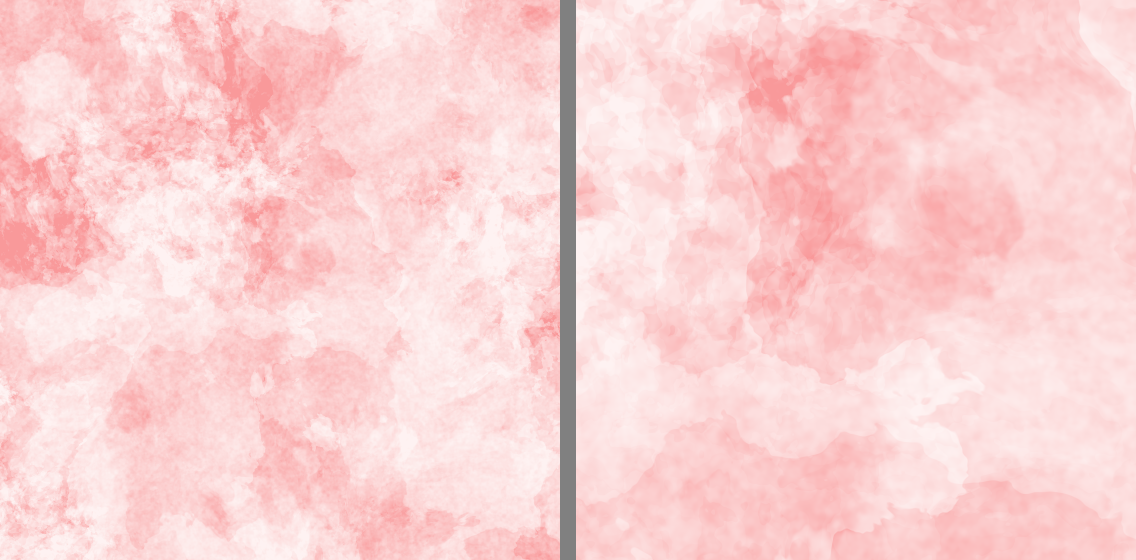
Left: the whole. Right: its middle third, enlarged.
Give the GLSL for this texture, as a WebGL 2 fragment shader.

```glsl
#version 300 es
precision highp float;
// Layered pink watercolour washes with torn edges, flecks, dry brush marks and paper grain.

#define WASH_COUNT 9
#define WASH_SCALE 2.9
#define WASH_GROWTH 1.42
#define WASH_STRENGTH 1.1
#define WASH_FADE 0.88
#define COVER_LEVEL 0.4
#define WARP_AMOUNT 0.025
#define FLECK_STRENGTH 0.6
#define STREAK_STRENGTH 0.5
#define GRAIN_STRENGTH 0.17
#define MEAN_TONE 0.797
#define TONE_SPREAD 0.083

uniform vec2 u_resolution;
out vec4 fragColor;

// Integer hash of a lattice cell, 0 to 1
float hash(vec2 cell) {
    uvec2 q = uvec2(ivec2(cell)) * uvec2(1597334673u, 3812015801u);
    uint n = (q.x ^ q.y) * 1597334673u;
    n = (n ^ (n >> 15)) * 2246822519u;
    n ^= n >> 13;
    return float(n >> 8) / 16777216.0;
}

float valueNoise(vec2 p) {
    vec2 cell = floor(p);
    vec2 f = fract(p);
    f = f * f * f * (f * (f * 6.0 - 15.0) + 10.0);
    float low = mix(hash(cell), hash(cell + vec2(1, 0)), f.x);
    float high = mix(hash(cell + vec2(0, 1)), hash(cell + vec2(1, 1)), f.x);
    return mix(low, high, f.y);
}

// Fractal noise scaled to about zero mean and unit deviation
float fractal(vec2 p, int octaves) {
    const mat2 turn = mat2(0.8, 0.6, -0.6, 0.8);
    float sum = 0.0;
    float amplitude = 0.5;
    for (int i = 0; i < octaves; i++) {
        sum += amplitude * (valueNoise(p) - 0.5);
        p = turn * p * 2.03 + 17.3;
        amplitude *= 0.57;
    }
    return sum / 0.122;
}

vec2 rotate(vec2 p, float angle) {
    float c = cos(angle);
    float s = sin(angle);
    return vec2(c * p.x - s * p.y, s * p.x + c * p.y);
}

// One sheet of pigment: x is its coverage, y is the pooled rim inside its border
vec2 wash(vec2 p, int octaves, float softness) {
    float depth = fractal(p, octaves) - COVER_LEVEL;
    float edge = max(softness, 0.6 * fwidth(depth));
    float cover = smoothstep(-edge, edge, depth);
    float rim = cover * exp(-7.0 * max(depth, 0.0)) * (1.0 - smoothstep(0.1, 0.4, softness));
    return vec2(cover, rim);
}

// Small torn specks
float flecks(vec2 p, float level) {
    float height = fractal(p, 4) - level;
    return smoothstep(-0.15, 0.15, height);
}

// Broken brush marks, long in one direction
float dryBrush(vec2 p, float angle) {
    vec2 q = rotate(p, angle) * vec2(16.0, 60.0);
    return smoothstep(0.3, 0.7, fractal(q, 3));
}

void main() {
    vec2 uv = gl_FragCoord.xy / min(u_resolution.x, u_resolution.y);

    // Wandering coordinates and the regions of calm and rough paint
    vec2 drift = vec2(fractal(uv * 4.0 + 31.0, 4), fractal(uv * 4.0 + 67.0, 4));
    vec2 p = uv + WARP_AMOUNT * 0.5 * drift;
    float rough = smoothstep(-0.9, 0.9, fractal(uv * 3.2 + 93.0, 5));

    // Soft underpainting
    float tone = 0.5 * fractal(p * 3.1 + 5.0, 7);

    // Alternating pale and deep sheets, from broad to small
    float scale = WASH_SCALE;
    float strength = WASH_STRENGTH;
    for (int i = 0; i < WASH_COUNT; i++) {
        float layer = float(i);
        float softness = mix(0.04, 0.4, smoothstep(0.0, 1.6, fractal(uv * 5.0 + layer * 13.7, 2)));
        vec2 sheet = wash(p * scale + layer * 29.7 + 3.0, 7 - i / 2, softness);
        float direction = i % 2 == 0 ? 1.0 : -1.0;
        float presence = i < 3 ? 1.0 : mix(0.4, 1.15, rough);
        tone += strength * presence * direction * (sheet.x - 0.35);
        tone -= 0.2 * strength * sheet.y;
        scale *= WASH_GROWTH;
        strength *= WASH_FADE;
    }

    // Pale and deep flecks gather where the paint is rough
    float fleckTone = flecks(uv * 34.0 + 3.0, 0.9) - flecks(uv * 38.0 + 71.0, 1.0);
    tone += FLECK_STRENGTH * mix(0.1, 1.0, rough) * fleckTone;

    // Pale dry strokes: slanted below, nearly level above
    float slanted = dryBrush(p, -0.8) * (1.0 - smoothstep(0.2, 0.55, uv.y));
    float level = dryBrush(p + 7.0, 0.08) * smoothstep(0.55, 0.85, uv.y);
    tone += STREAK_STRENGTH * rough * (slanted + level - 0.2);

    // Paper grain
    tone += GRAIN_STRENGTH * fractal(uv * 140.0, 2);

    // Soft limit on the pale side, longer tail on the deep side
    tone = clamp(tone, -2.6, 2.6);
    tone += 0.12 * (1.0 - tone * tone);
    float tint = MEAN_TONE + TONE_SPREAD * tone;
    vec3 deepPink = vec3(0.975, 0.60, 0.605);
    vec3 palePink = vec3(0.995, 0.95, 0.948);
    fragColor = vec4(mix(deepPink, palePink, clamp((tint - 0.60) / 0.35, 0.0, 1.0)), 1.0);
}
```
